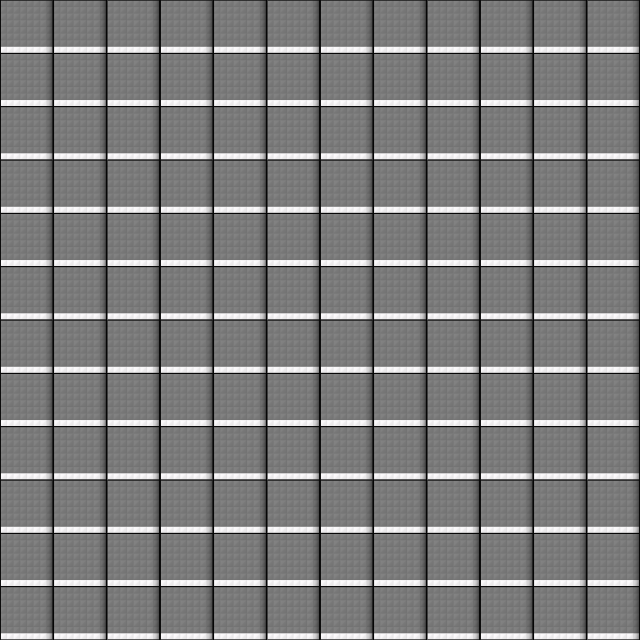
Write a WebGL 2 fragment shader that draws this pattern.

```glsl
#version 300 es
precision highp float;
// Draws a 12 by 12 grid of grey embossed tiles with a white lower lip and a shaded right side.

uniform vec2 u_resolution;
out vec4 fragColor;

// Smoothed step whose ramp is one pixel wide.
float edge(float at, float x, float pixel) {
    return smoothstep(at - 0.5 * pixel, at + 0.5 * pixel, x);
}

// Small faceted bumps, eight across each tile, lit from the upper left.
float embossing(vec2 tile, vec2 pixel) {
    vec2 bump = fract(tile * 8.0);
    vec2 bumpPixel = pixel * 8.0;
    float facet = edge(0.0, bump.y - bump.x, bumpPixel.x + bumpPixel.y) - 0.5;
    vec2 rim = abs(bump - 0.5);
    float groove = smoothstep(0.32, 0.5, max(rim.x, rim.y));
    float slope = (bump.y - bump.x) * (1.0 - groove);
    return 0.022 * facet + 0.025 * slope - 0.022 * (groove - 0.25);
}

void main() {
    const float repeats = 12.0;
    vec2 tile = fract(gl_FragCoord.xy / u_resolution * repeats);
    vec2 pixel = repeats / u_resolution;

    // Grey face and white lip along the bottom
    float lip = 1.0 - edge(0.125, tile.y, pixel.y);
    float relief = embossing(tile, pixel);
    vec3 face = vec3(0.48 + relief);
    vec3 white = vec3(0.945, 0.94, 0.945) + 1.5 * relief;
    vec3 color = mix(face, white, lip);

    // Shade that starts at a crisp edge and deepens to the right
    float depth = clamp((tile.x - 0.875) / 0.125, 0.0, 1.0);
    float shade = mix(0.87, 0.45, depth * depth);
    color *= mix(1.0, shade, edge(0.875, tile.x, pixel.x));

    // Black joints centred on the tile borders, heavier when vertical
    vec2 border = min(tile, 1.0 - tile);
    vec2 joint = 1.0 - vec2(edge(0.016, border.x, pixel.x),
                            edge(0.011, border.y, pixel.y));
    color = mix(color, vec3(0.02), max(joint.x, joint.y));

    fragColor = vec4(clamp(color, 0.0, 1.0), 1.0);
}
```
